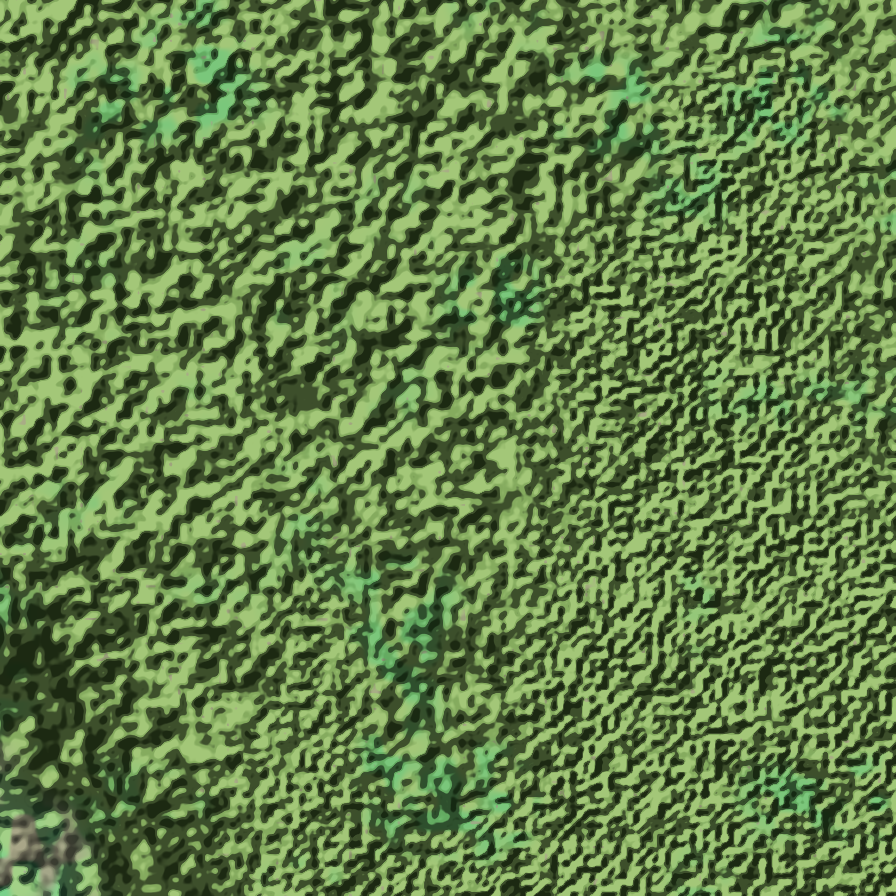
Write a WebGL 1 fragment shader that draws this texture.

```glsl
precision highp float;
uniform vec2 u_resolution;

float hash(vec2 p) {
  vec3 q = fract(vec3(p.xyx) * 0.1031);
  q += dot(q, q.yzx + 33.33);
  return fract((q.x + q.y) * q.z);
}

float noise(vec2 p) {
  vec2 i = floor(p), f = fract(p);
  f = f * f * (3.0 - 2.0 * f);
  return mix(mix(hash(i), hash(i + vec2(1.0, 0.0)), f.x),
             mix(hash(i + vec2(0.0, 1.0)), hash(i + vec2(1.0, 1.0)), f.x), f.y);
}

// Height of the tree tops; fineness blends large crowns into small ones
float canopy(vec2 p, float fineness) {
  vec2 turned = mat2(0.8, 0.6, -0.6, 0.8) * p;
  float large = 0.58 * noise(turned * 58.0 + 7.0) + 0.42 * noise(p * 112.0 + 31.0);
  float small = 0.3 * noise(turned * 80.0 + 53.0) + 0.7 * noise(p * 142.0 + 19.0);
  return mix(large, small, fineness);
}

void main() {
  vec2 uv = gl_FragCoord.xy / u_resolution;

  // Broad regions: small crowns toward the lower right
  float drift = noise(uv * 6.0 + 3.0) - 0.5;
  float fineness = smoothstep(0.5, 0.95, uv.x * 0.9 + (1.0 - uv.y) * 0.35 + drift * 0.5);
  fineness *= 1.0 - 0.6 * smoothstep(0.8, 1.0, uv.x) * smoothstep(0.3, 0.6, uv.y);

  // Relief lit from the upper left
  vec2 toLight = vec2(-0.75, 0.66) * mix(0.0085, 0.0055, fineness);
  float height = canopy(uv, fineness);
  float slope = height - canopy(uv + toLight, fineness);
  float tone = 2.2 * slope + height - 0.5;
  tone += 0.25 * (noise(uv * 24.0 + 11.0) - 0.5);

  // Shaded, streaked ravine crossing the lower left corner
  float across = dot(uv, vec2(0.82, 0.57)) + 0.05 * (noise(uv * 14.0) - 0.5);
  float along = dot(uv, vec2(0.57, -0.82));
  float ravine = smoothstep(0.07, 0.12, across) * (1.0 - smoothstep(0.17, 0.26, across));
  float streak = noise(vec2(along * 24.0, across * 100.0) + 40.0) - 0.5;
  tone = mix(tone, 0.65 * tone + 0.9 * streak - 0.3, ravine);

  // Shadow, shade, leaf and sunlit crown
  vec3 color = mix(vec3(0.11, 0.16, 0.07), vec3(0.24, 0.31, 0.17), smoothstep(-0.58, -0.32, tone));
  color = mix(color, vec3(0.52, 0.67, 0.37), smoothstep(-0.08, 0.09, tone));
  color = mix(color, vec3(0.64, 0.78, 0.47), smoothstep(0.16, 0.4, tone));

  // Patches of cooler green
  float cool = smoothstep(0.45, 0.8, noise(uv * 9.0 + 71.0)) * smoothstep(0.35, 0.75, noise(uv * 48.0 + 5.0));
  color *= mix(vec3(1.0), vec3(0.75, 1.0, 1.03), cool);

  // Bare ground in the corner and rare specks elsewhere
  float corner = 1.0 - smoothstep(0.07, 0.14, across);
  float bare = corner * smoothstep(0.4, 0.6, noise(uv * 38.0 + 90.0));
  float speck = smoothstep(0.9, 0.97, noise(uv * 110.0 + 130.0)) * smoothstep(0.0, 0.2, tone);
  vec3 ground = vec3(0.55, 0.52, 0.45) * (0.85 + 0.6 * clamp(tone, -0.6, 0.6));
  color = mix(color, ground, max(bare * 0.85, speck * 0.7));
  color += corner * (1.0 - bare) * vec3(0.0, 0.04, 0.06);

  gl_FragColor = vec4(color, 1.0);
}
```
